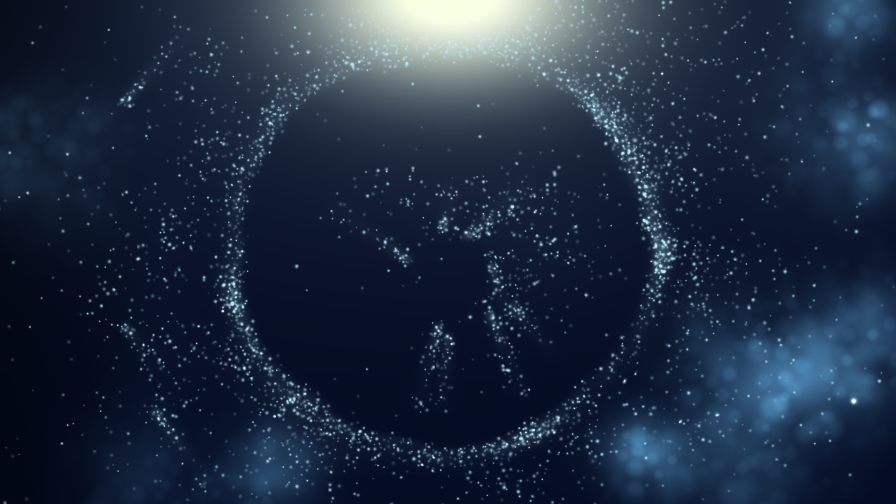
Give the GLSL for this background, as a Shadertoy shader.

```glsl
const vec3 NAVY = vec3(0.007, 0.036, 0.124);
const vec3 LAMP_CORE = vec3(0.97, 1.0, 0.89);
const vec3 LAMP_HAZE = vec3(0.74, 0.88, 0.84);
const vec3 CLOUD_BLUE = vec3(0.45, 0.76, 0.90);
const vec3 SPARK = vec3(0.70, 0.91, 0.97);
const vec2 LAMP_POS = vec2(0.895, 1.01);
const vec2 RING_CENTER = vec2(0.882, 0.502);
const vec2 RING_RADII = vec2(0.420, 0.396);
const vec2 VOID_CENTER = vec2(0.900, 0.460);
const vec3 BRIGHT_DOT = vec3(1.694, 0.204, 0.005);
const int SPARK_LAYERS = 8;
const float SPARK_CELL = 0.0115;
const float SPARK_SIZE = 0.0025;
const float DUST_GLOW = 0.17;

// Clumps on the ring: angle, strength
const vec2 CLUMPS[7] = vec2[7](
    vec2(0.10, 1.7), vec2(0.70, 0.8), vec2(1.35, 0.2), vec2(2.45, 0.3),
    vec2(-2.95, 0.8), vec2(-2.27, 0.5), vec2(-1.17, 1.0));

// Dust streaks: start, end
const vec4 STREAKS[11] = vec4[11](
    vec4(0.808, 0.486, 0.671, 0.583), vec4(0.926, 0.528, 1.042, 0.630),
    vec4(0.975, 0.472, 1.009, 0.370), vec4(0.870, 0.350, 0.829, 0.201),
    vec4(0.889, 0.329, 0.880, 0.201), vec4(0.972, 0.375, 1.030, 0.236),
    vec4(0.880, 0.550, 0.891, 0.618), vec4(0.250, 0.350, 0.310, 0.280),
    vec4(0.310, 0.180, 0.420, 0.040), vec4(0.250, 0.800, 0.360, 0.930),
    vec4(1.020, 0.390, 1.090, 0.310));

// Clouds: centre, radius, strength
const vec4 CLOUDS[11] = vec4[11](
    vec4(1.67, 0.73, 0.13, 0.42), vec4(1.69, 0.99, 0.08, 0.60),
    vec4(1.60, 0.25, 0.11, 0.52), vec4(1.27, 0.09, 0.075, 0.66),
    vec4(1.72, 0.33, 0.12, 0.48), vec4(1.46, 0.28, 0.11, 0.32),
    vec4(0.54, 0.05, 0.09, 0.46), vec4(0.09, 0.70, 0.13, 0.30),
    vec4(0.30, 0.03, 0.12, 0.22), vec4(1.48, 0.09, 0.16, 0.30),
    vec4(1.75, 0.73, 0.06, 0.60));

float hash(vec2 p) {
    return fract(sin(dot(p, vec2(127.1, 311.7))) * 43758.5);
}

float noise(vec2 p) {
    vec2 i = floor(p), f = fract(p);
    f = f * f * (3.0 - 2.0 * f);
    return mix(mix(hash(i), hash(i + vec2(1, 0)), f.x),
               mix(hash(i + vec2(0, 1)), hash(i + vec2(1, 1)), f.x), f.y);
}

float bell(float x) { return exp(-x * x); }

float ringDensity(vec2 p) {
    vec2 q = (p - RING_CENTER) / RING_RADII;
    float d = length(q) - 1.0 + 0.07 * (noise(q * 5.0) - 0.5);
    float angle = atan(q.y, q.x), clump = 0.34;
    for (int i = 0; i < 7; i++) {
        float turn = abs(angle - CLUMPS[i].x);
        clump += CLUMPS[i].y * bell(min(turn, 6.2832 - turn) / 0.21);
    }
    float top = smoothstep(0.3, 1.0, q.y);
    float width = d < 0.0 ? 0.035 : 0.055 + 0.04 * top;
    return clump * bell(d / width) * (0.5 + noise(p * 22.0));
}

float dustDensity(vec2 p) {
    float d = length((p - RING_CENTER) / RING_RADII) - 1.0;
    float patches = smoothstep(0.25, 0.8, noise(p * 7.0));
    float halo = smoothstep(-0.05, 0.08, d) * exp(-max(d, 0.0) / 0.32)
               * (0.06 + 0.22 * patches);
    float streaks = 0.0;
    for (int i = 0; i < 11; i++) {
        vec2 a = STREAKS[i].xy, along = STREAKS[i].zw - a;
        float t = clamp(dot(p - a, along) / dot(along, along), 0.0, 1.0);
        float reach = length(p - a - along * t) / mix(0.009, 0.022, t);
        streaks += bell(reach) * (0.08 + 0.8 * exp(-4.0 * t));
    }
    float inner = 0.13 * bell(length((p - vec2(1.05, 0.51)) / vec2(0.13, 0.12)))
                + 0.06 * bell(length((p - vec2(0.90, 0.60)) / vec2(0.18, 0.06)));
    float open = smoothstep(0.055, 0.085, length(p - VOID_CENTER));
    return 0.006 + halo + (streaks + inner) * open + 0.7 * ringDensity(p);
}

// One jittered spark per cell, kept where the dust is dense
float sparks(vec2 p, float layer) {
    float cell = SPARK_CELL * (1.0 + 0.11 * layer), a = 0.4 + layer * 1.1;
    mat2 turn = mat2(cos(a), sin(a), -sin(a), cos(a));
    vec2 id = floor(turn * p / cell), seed = id + layer * 37.0;
    vec2 jitter = vec2(hash(seed + 3.1), hash(seed + 7.7));
    vec2 pos = transpose(turn) * ((id + 0.25 + 0.5 * jitter) * cell);
    float kept = step(hash(seed), min(dustDensity(pos), 0.8));
    float size = SPARK_SIZE * mix(0.6, 1.35, hash(seed + 13.3));
    float shine = hash(seed + 21.9);
    return kept * bell(length(p - pos) / size) * (0.2 + 0.7 * shine * shine);
}

// Soft overlapping discs
float bokeh(vec2 p, float cell) {
    vec2 id = floor(p / cell);
    float sum = 0.0;
    for (int k = 0; k < 9; k++) {
        vec2 c = id + vec2(k % 3 - 1, k / 3 - 1);
        vec2 pos = (c + vec2(hash(c + 1.3), hash(c + 5.9))) * cell;
        float r = cell * mix(0.3, 0.65, hash(c + 9.1));
        sum += hash(c + 17.0) * (1.0 - smoothstep(0.3 * r, r, length(p - pos)));
    }
    return sum;
}

void mainImage(out vec4 fragColor, in vec2 fragCoord) {
    vec2 p = fragCoord / iResolution.y;
    float edge = smoothstep(0.0, 0.35, p.x);
    vec3 color = NAVY * mix(0.65, 1.0, edge);

    // Lamp haze
    float r = length((p - LAMP_POS) * vec2(0.60, 1.0));
    color += LAMP_HAZE * 0.50 * exp(-r / 0.23) * mix(0.6, 1.0, edge);

    // Blurred clouds
    float mist = 0.0;
    for (int i = 0; i < 11; i++)
        mist += CLOUDS[i].w * bell(length(p - CLOUDS[i].xy) / CLOUDS[i].z);
    float grain = 0.12 + 0.5 * noise(p * 8.0) + 0.3 * noise(p * 19.0)
                + 0.35 * bokeh(p, 0.085) + 0.2 * bokeh(p + 4.0, 0.04);
    color += CLOUD_BLUE * mist * grain;

    // Lamp core above the top edge
    color = mix(color, LAMP_CORE, min(1.12 * bell(r / 0.16), 1.0));

    // Dust glow and sparks
    float light = DUST_GLOW * dustDensity(p);
    for (int i = 0; i < SPARK_LAYERS; i++) light += sparks(p, float(i));
    color = mix(color, max(color, SPARK), min(light, 1.0));
    color += bell(length(p - BRIGHT_DOT.xy) / BRIGHT_DOT.z);

    fragColor = vec4(clamp(color, 0.0, 1.0), 1.0);
}
```
